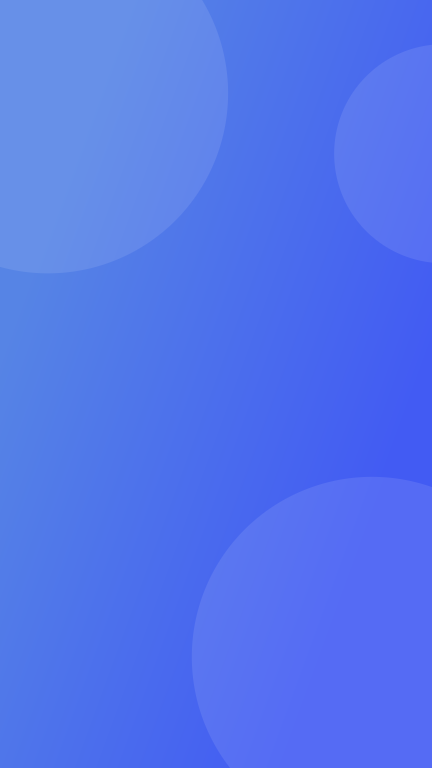
This background is drawn by a Shadertoy shader. Its source:

```glsl
// Three translucent white discs float over a diagonal blue gradient.
// The gradient is a clamped ramp along a tilted axis; the discs are
// antialiased distance functions, in units of the canvas width.

#define SKY_BLUE       vec3(0.337, 0.518, 0.898)
#define DEEP_BLUE      vec3(0.259, 0.357, 0.953)
#define GRADIENT_ANGLE 110.0   // degrees clockwise from straight up
#define RAMP_START     0.18    // fractions of the gradient axis
#define RAMP_END       0.785
#define DISC_OPACITY   0.10
// Discs: centre x, centre y, radius
#define TOP_LEFT_DISC  vec3(0.111, 1.562, 0.417)
#define RIGHT_DISC     vec3(1.027, 1.422, 0.2535)
#define BOTTOM_DISC    vec3(0.861, 0.257, 0.417)

// Ramp whose axis just spans the canvas corners at the given angle
vec3 diagonalGradient(vec2 p, vec2 canvas) {
    float angle = radians(GRADIENT_ANGLE);
    vec2 axis = vec2(sin(angle), cos(angle));
    float span = dot(canvas, abs(axis));
    float t = 0.5 + dot(p - 0.5 * canvas, axis) / span;
    float ramp = clamp((t - RAMP_START) / (RAMP_END - RAMP_START), 0.0, 1.0);
    return mix(SKY_BLUE, DEEP_BLUE, ramp);
}

// Coverage of a disc, with an edge one pixel wide
float discMask(vec2 p, vec3 disc, float pixel) {
    float dist = length(p - disc.xy) - disc.z;
    return clamp(0.5 - dist / pixel, 0.0, 1.0);
}

void mainImage(out vec4 fragColor, in vec2 fragCoord) {
    float pixel = 1.0 / iResolution.x;
    vec2 p = fragCoord * pixel;
    vec2 canvas = iResolution.xy * pixel;

    vec3 color = diagonalGradient(p, canvas);

    // Translucent discs
    vec3 discs[3] = vec3[3](TOP_LEFT_DISC, RIGHT_DISC, BOTTOM_DISC);
    for (int i = 0; i < 3; i++) {
        float coverage = discMask(p, discs[i], pixel);
        color = mix(color, vec3(1.0), DISC_OPACITY * coverage);
    }

    fragColor = vec4(color, 1.0);
}
```
